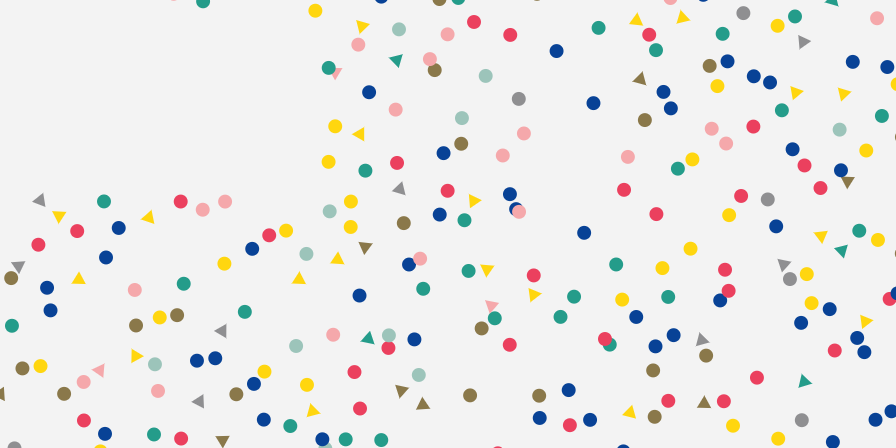
Reproduce this pattern procedurally as a Shadertoy shader.

```glsl
// Scattered confetti: small coloured dots and triangles on pale grey, with open gaps.

const float TAU = 6.2831853;
const float GRID = 13.0;              // cells per canvas height
const float DOT_RADIUS = 0.0155;
const float TRIANGLE_RADIUS = 0.0185; // centre to corner
const float FILL = 0.8;               // share of cells holding a piece
const vec3 PAPER = vec3(0.953);

// Piece colours; w is the cumulative share
const vec4 PALETTE[8] = vec4[8](
    vec4(0.03, 0.26, 0.59, 0.22),     // navy
    vec4(1.00, 0.84, 0.06, 0.39),     // yellow
    vec4(0.14, 0.61, 0.54, 0.51),     // teal
    vec4(0.92, 0.25, 0.37, 0.655),    // coral
    vec4(0.96, 0.66, 0.67, 0.765),    // pink
    vec4(0.54, 0.47, 0.29, 0.855),    // olive
    vec4(0.56, 0.56, 0.57, 0.94),     // grey
    vec4(0.61, 0.77, 0.73, 1.00));    // pale teal

// Chance that a piece of each colour is a triangle
const float TRIANGLE_CHANCE[8] = float[8](0.0, 0.36, 0.12, 0.0, 0.25, 0.15, 0.35, 0.0);

// Three random values per cell
vec3 hash3(vec2 cell, float seed) {
    vec3 p = fract(vec3(cell.xyx + seed) * vec3(0.1031, 0.1030, 0.0973));
    p += dot(p, p.yxz + 33.33);
    return fract((p.xxy + p.yzz) * p.zyx);
}

float inBox(vec2 p, vec2 low, vec2 high) {
    vec2 inside = step(low, p) * step(p, high);
    return inside.x * inside.y;
}

// Probability of a piece at a position: open upper left, thin upper strip
float density(vec2 p) {
    float corner = inBox(p, vec2(-1.0, 0.56), vec2(0.69, 0.985));
    float strip = inBox(p, vec2(1.18, 0.50), vec2(1.33, 1.0));
    return FILL * (1.0 - corner) * (1.0 - 0.85 * strip);
}

float discDistance(vec2 p, float radius) {
    return length(p) - radius;
}

// Equilateral triangle from three edge directions
float triangleDistance(vec2 p, float radius, float turn) {
    float d = -1.0;
    for (int k = 0; k < 3; k++) {
        float a = turn + float(k) * TAU / 3.0;
        d = max(d, dot(p, vec2(cos(a), sin(a))));
    }
    return d - 0.5 * radius;
}

int pickColour(float r) {
    int index = 0;
    for (int i = 0; i < 7; i++) index += int(r > PALETTE[i].w);
    return index;
}

// Paint the piece that belongs to one cell
vec3 paintPiece(vec3 under, vec2 p, vec2 cell, float pixel) {
    vec3 place = hash3(cell, 17.0);
    vec3 kind = hash3(cell, 71.0);
    vec2 centre = (cell + place.xy) / GRID;
    if (place.z > density(centre)) return under;

    int index = pickColour(kind.x);
    vec2 local = p - centre;
    float d = kind.y < TRIANGLE_CHANCE[index]
        ? triangleDistance(local, TRIANGLE_RADIUS, kind.z * TAU)
        : discDistance(local, DOT_RADIUS);
    float cover = clamp(0.5 - d / pixel, 0.0, 1.0);
    return mix(under, PALETTE[index].rgb, cover);
}

void mainImage(out vec4 fragColor, in vec2 fragCoord) {
    float pixel = 1.0 / iResolution.y;
    vec2 p = fragCoord * pixel;
    vec2 home = floor(p * GRID);
    vec3 colour = PAPER;

    // Pieces may reach over from neighbouring cells
    for (int y = -1; y <= 1; y++)
        for (int x = -1; x <= 1; x++)
            colour = paintPiece(colour, p, home + vec2(x, y), pixel);

    fragColor = vec4(colour, 1.0);
}
```
